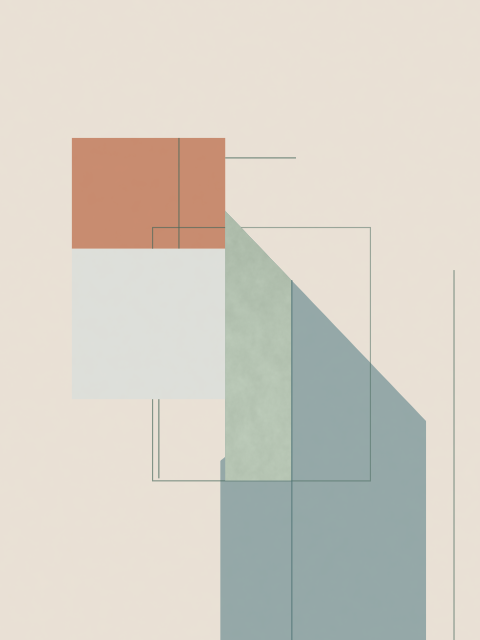
Give the GLSL for this background, as a Shadertoy shader.

```glsl
// Flat geometric composition: colour blocks, a sloped blue form, a mottled green panel and fine ink lines.

// Palette
const vec3 CREAM = vec3(0.914, 0.880, 0.835);
const vec3 TERRACOTTA = vec3(0.785, 0.548, 0.438);
const vec3 PALE_GREY = vec3(0.867, 0.873, 0.853);
const vec3 SAGE = vec3(0.715, 0.772, 0.704);
const vec3 SLATE = vec3(0.583, 0.660, 0.658);
const vec3 INK = vec3(0.27, 0.40, 0.35);
const vec3 DEEP_TEAL = vec3(0.28, 0.43, 0.44);

// Layout: the canvas is 0.75 wide and 1 high
const float BLOCK_LEFT = 0.1123;
const float BLOCK_TOP = 0.7845;
const float BLOCK_SPLIT = 0.6113;
const float BLOCK_BASE = 0.3763;
const float PANEL_LEFT = 0.3519;
const float PANEL_RIGHT = 0.4555;
const float PANEL_BASE = 0.2492;
const float SLATE_LEFT = 0.3443;
const float SLATE_RIGHT = 0.6657;
const float ROOF_Y = 0.6706;     // roof height above PANEL_LEFT
const float ROOF_SLOPE = -1.0466;
const float STEP_Y = 0.2800;     // small shoulder left of the panel
const float STEP_SLOPE = 0.83;
const vec2 FRAME_MIN = vec2(0.2384, 0.2487);
const vec2 FRAME_MAX = vec2(0.5788, 0.6445);

// Strokes and texture
const float HALF_LINE = 0.0009;
const float LINE_ALPHA = 0.72;
const float FRAME_ALPHA = 0.48;
const float MOTTLE = 0.055;
const float PAPER_GRAIN = 0.006;

vec2 gradientAt(vec2 cell) {
    vec2 h = vec2(dot(cell, vec2(127.1, 311.7)), dot(cell, vec2(269.5, 183.3)));
    return fract(sin(h) * 43758.5) * 2.0 - 1.0;
}

float gradientNoise(vec2 p) {
    vec2 i = floor(p), f = fract(p);
    vec2 u = f * f * f * (f * (f * 6.0 - 15.0) + 10.0);
    vec2 e = vec2(0.0, 1.0);
    float low = mix(dot(gradientAt(i), f), dot(gradientAt(i + e.yx), f - e.yx), u.x);
    float high = mix(dot(gradientAt(i + e), f - e), dot(gradientAt(i + 1.0), f - 1.0), u.x);
    return mix(low, high, u.y);
}

float fbm(vec2 p) {
    float sum = 0.0, amp = 0.5;
    for (int i = 0; i < 5; i++) {
        sum += amp * gradientNoise(p);
        p = mat2(1.6, 1.2, -1.2, 1.6) * p + 7.3;
        amp *= 0.6;
    }
    return sum;
}

// Share of the pixel at p that lies inside the box
float boxCover(vec2 p, vec2 lo, vec2 hi, float px) {
    vec2 overlap = (min(p + 0.5 * px, hi) - max(p - 0.5 * px, lo)) / px;
    overlap = clamp(overlap, 0.0, 1.0);
    return overlap.x * overlap.y;
}

// Smooth coverage of the area below a sloped edge through the anchor
float belowSlope(vec2 p, vec2 anchor, float slope, float px) {
    float d = (p.y - anchor.y - slope * (p.x - anchor.x)) / sqrt(1.0 + slope * slope);
    return clamp(0.5 - d / px, 0.0, 1.0);
}

float vLine(vec2 p, float x, float y0, float y1, float px) {
    return LINE_ALPHA * boxCover(p, vec2(x - HALF_LINE, y0), vec2(x + HALF_LINE, y1), px);
}

void mainImage(out vec4 fragColor, in vec2 fragCoord) {
    vec2 p = fragCoord / iResolution.xy * vec2(0.75, 1.0);
    float px = 1.0 / iResolution.y;
    float roof = belowSlope(p, vec2(PANEL_LEFT, ROOF_Y), ROOF_SLOPE, px);
    vec3 col = CREAM;

    // Slate form with its shoulder
    float slate = boxCover(p, vec2(PANEL_LEFT, -1.0), vec2(SLATE_RIGHT, 1.0), px) * roof;
    float shoulder = boxCover(p, vec2(SLATE_LEFT, -1.0), vec2(PANEL_LEFT, 1.0), px)
                   * belowSlope(p, vec2(SLATE_LEFT, STEP_Y), STEP_SLOPE, px);
    col = mix(col, SLATE, slate + shoulder);

    // Terracotta block and its seam
    col = mix(col, TERRACOTTA, boxCover(p, vec2(BLOCK_LEFT, BLOCK_SPLIT), vec2(PANEL_LEFT, BLOCK_TOP), px));
    col = mix(col, INK, vLine(p, 0.2796, BLOCK_SPLIT, BLOCK_TOP, px));

    // Thin frame, later partly hidden by the pale block and the panel
    float frame = boxCover(p, FRAME_MIN - HALF_LINE, FRAME_MAX + HALF_LINE, px)
                - boxCover(p, FRAME_MIN + HALF_LINE, FRAME_MAX - HALF_LINE, px);
    float darker = 1.0 - step(PANEL_LEFT, p.x) * step(PANEL_BASE, p.y);
    col = mix(col, INK, frame * (FRAME_ALPHA + 0.15 * darker));

    // Pale block
    col = mix(col, PALE_GREY, boxCover(p, vec2(BLOCK_LEFT, BLOCK_BASE), vec2(PANEL_LEFT, BLOCK_SPLIT), px));

    // Mottled sage panel, a little deeper towards the top
    float stain = fbm(p * vec2(32.0, 24.0)) + 0.5 * fbm(p * 90.0);
    vec3 sage = SAGE + MOTTLE * stain - 0.035 * smoothstep(0.4, 0.66, p.y);
    float panel = boxCover(p, vec2(PANEL_LEFT, PANEL_BASE), vec2(PANEL_RIGHT, 1.0), px) * roof;
    col = mix(col, sage, panel);

    // Free ink lines
    col = mix(col, DEEP_TEAL, vLine(p, 0.4560, -1.0, 0.5625, px));
    col = mix(col, INK, vLine(p, 0.2482, 0.2526, BLOCK_BASE, px));
    col = mix(col, INK, 0.85 * vLine(p, 0.7094, -1.0, 0.5780, px));
    col = mix(col, INK, LINE_ALPHA * boxCover(p, vec2(PANEL_LEFT, 0.7533 - HALF_LINE), vec2(0.4625, 0.7533 + HALF_LINE), px));

    col += PAPER_GRAIN * fbm(p * 40.0);
    fragColor = vec4(col, 1.0);
}
```
